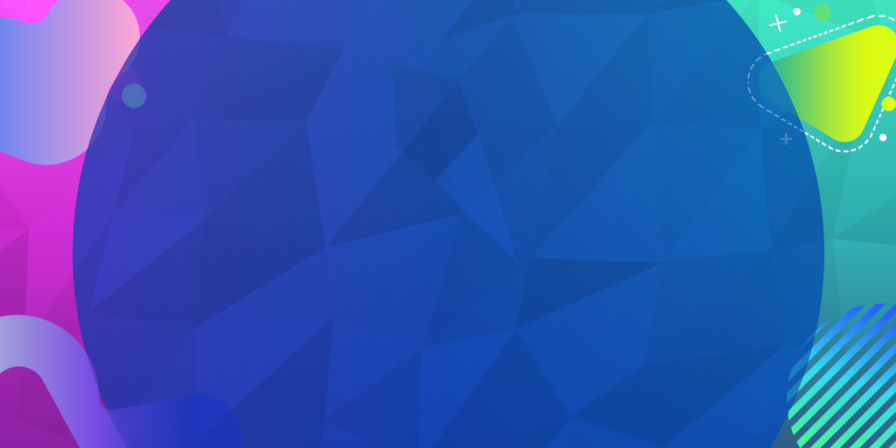
Write a WebGL 2 fragment shader that draws this background.

```glsl
#version 300 es
precision highp float;
// Faceted gradient backdrop with a large translucent blue disc over soft blobs,
// a dashed leaf, a striped ball and small ornaments. Shapes are signed distances
// in units of the canvas height; the facets are a jittered triangle mesh.
uniform vec2 u_resolution;
out vec4 fragColor;

const vec3 WHITE = vec3(1.0);
const vec3 MAGENTA = vec3(0.86, 0.20, 0.88);
const vec3 YELLOW = vec3(0.86, 0.99, 0.08);

vec2 hash22(vec2 p) {
  vec3 q = fract(p.xyx * vec3(0.1031, 0.103, 0.0973));
  q += dot(q, q.yzx + 33.33);
  return fract((q.xx + q.yz) * q.zy);
}

float fill(float d, float aa) { return 1.0 - smoothstep(-aa, aa, d); }

float smoothMin(float a, float b, float k) {
  float h = max(k - abs(a - b), 0.0) / k;
  return min(a, b) - h * h * k * 0.25;
}

float circle(vec2 p, vec2 c, float r) { return length(p - c) - r; }

float capsule(vec2 p, vec2 a, vec2 b, float r) {
  vec2 v = b - a;
  return length(p - a - v * clamp(dot(p - a, v) / dot(v, v), 0.0, 1.0)) - r;
}

float side(vec2 p, vec2 a, vec2 b) {
  vec2 e = b - a;
  return e.x * (p.y - a.y) - e.y * (p.x - a.x);
}

float triangle(vec2 p, vec2 a, vec2 b, vec2 c) {
  float edge = min(capsule(p, a, b, 0.0), min(capsule(p, b, c, 0.0), capsule(p, c, a, 0.0)));
  float s = sign(side(c, a, b));
  float inner = min(side(p, a, b) * s, min(side(p, b, c) * s, side(p, c, a) * s));
  return inner > 0.0 ? -edge : edge;
}

vec2 meshVertex(vec2 cell) { return cell + 0.62 * (hash22(cell + 17.0) - 0.5); }

// Random shade in -1..1 of the mesh triangle under p, blended at its edges
float facets(vec2 p, float size, float aa) {
  vec2 q = p / size, base = floor(q);
  float sum = 0.0, weight = 0.0001;
  for (int j = -1; j <= 1; j++)
    for (int i = -1; i <= 1; i++) {
      vec2 cell = base + vec2(i, j);
      vec2 a = meshVertex(cell), b = meshVertex(cell + vec2(1, 0));
      vec2 c = meshVertex(cell + vec2(0, 1)), d = meshVertex(cell + 1.0);
      vec2 shade = 2.0 * hash22(cell + 71.0) - 1.0;
      float w1 = fill(triangle(q, a, b, d), aa / size);
      float w2 = fill(triangle(q, a, d, c), aa / size);
      sum += w1 * shade.x + w2 * shade.y;
      weight += w1 + w2;
    }
  return sum / weight;
}

float cross2(vec2 p, vec2 c, float size, float tilt) {
  vec2 v = size * vec2(cos(tilt), sin(tilt)), w = vec2(-v.y, v.x);
  return min(capsule(p, c - v, c + v, 0.002), capsule(p, c - w, c + w, 0.002));
}

vec3 ramp(vec3 a, vec3 b, vec3 c, float t) {
  return mix(mix(a, b, clamp(t * 2.0, 0.0, 1.0)), c, clamp(t * 2.0 - 1.0, 0.0, 1.0));
}

void main() {
  vec2 p = gl_FragCoord.xy / u_resolution.y;
  p.x *= 2.0 * u_resolution.y / u_resolution.x;
  float aa = 1.0 / u_resolution.y;

  // Backdrop: magenta on the left, teal on the right
  vec3 left = ramp(vec3(0.52, 0.13, 0.61), vec3(0.78, 0.17, 0.80), vec3(0.96, 0.32, 0.98), p.y);
  vec3 right = ramp(vec3(0.18, 0.36, 0.52), vec3(0.18, 0.67, 0.68), vec3(0.24, 0.87, 0.74), p.y);
  vec3 col = mix(left, right, step(1.0, p.x));

  // Blue disc
  float disc = fill(circle(p, vec2(1.001, 0.435), 0.839), aa);
  float t = (p.x - 0.2) / 1.6;
  vec3 low = ramp(vec3(0.18, 0.20, 0.66), vec3(0.07, 0.25, 0.66), vec3(0.05, 0.31, 0.67), t);
  vec3 high = ramp(vec3(0.28, 0.26, 0.74), vec3(0.11, 0.33, 0.67), vec3(0.07, 0.46, 0.70), t);
  col = mix(col, mix(low, high, p.y), disc);

  // Facet shading, with a few larger planes near the centre
  vec2 ridge = vec2(0.969, 0.596), peak = vec2(1.068, 0.70), notch = vec2(0.885, 0.674);
  vec2 brow = vec2(1.021, 0.823);
  float shade = 0.065 * facets(p, 0.24, aa);
  shade += 0.08 * fill(triangle(p, ridge, peak, vec2(1.159, 0.406)), aa);
  shade -= 0.07 * fill(triangle(p, notch, vec2(0.875, 0.857), brow), aa);
  shade -= 0.07 * fill(triangle(p, notch, brow, peak), aa);
  shade -= 0.06 * fill(triangle(p, notch, ridge, peak), aa);
  col *= 1.0 + shade;
  float veil = mix(1.0, 0.13, disc);

  // Upper left blob
  col = mix(col, MAGENTA, veil * fill(circle(p, vec2(0.275, 0.815), 0.04), aa));
  float blob = smoothMin(circle(p, vec2(0.203, 0.917), 0.109), circle(p, vec2(0.104, 0.766), 0.134), 0.05);
  blob = smoothMin(blob, circle(p, vec2(0.0, 0.818), 0.143), 0.05);
  vec3 blush = mix(vec3(0.45, 0.52, 0.94), vec3(0.98, 0.65, 0.84), clamp(p.x / 0.3, 0.0, 1.0));
  col = mix(col, blush, veil * fill(blob, aa));

  // Lower left wave with a hollow
  float wave = smoothMin(circle(p, vec2(0.039, 0.115), 0.182),
                         capsule(p, vec2(0.234, -0.016), vec2(0.443, 0.023), 0.096), 0.04);
  float hollow = min(capsule(p, vec2(0.042, 0.12), vec2(0.13, -0.042), 0.062),
                     capsule(p, vec2(0.0, 0.104), vec2(0.0, -0.05), 0.062));
  vec3 violet = ramp(vec3(0.63, 0.62, 0.85), vec3(0.47, 0.30, 0.89), vec3(0.09, 0.20, 0.78), p.x / 0.42);
  col = mix(col, violet, mix(1.0, 0.55, disc) * fill(max(wave, -hollow), aa));

  // Leaf and its dashed outline
  float leaf = triangle(p, vec2(1.737, 0.818), vec2(1.961, 0.898), vec2(1.885, 0.729)) - 0.046;
  vec3 lime = mix(vec3(0.13, 0.70, 0.60), YELLOW, smoothstep(1.67, 1.96, p.x));
  col = mix(col, lime, veil * fill(leaf, aa));
  vec2 fromLeaf = p - vec2(1.86, 0.815);
  float dash = abs(fract(atan(fromLeaf.y, fromLeaf.x) * 9.0) - 0.5) - 0.32;
  float outline = fill(abs(leaf - 0.021) - 0.002, aa) * fill(dash, aa * 9.0 / length(fromLeaf));
  col = mix(col, WHITE, mix(1.0, 0.35, disc) * outline);

  // Striped ball
  float ball = circle(p, vec2(1.969, 0.109), 0.213);
  float stripe = (abs(fract((p.x - p.y) * 0.7071 / 0.031) - 0.5) - 0.26) * 0.031;
  vec3 sky = ramp(vec3(0.27, 0.95, 0.62), vec3(0.20, 0.85, 0.94), vec3(0.16, 0.38, 0.99),
                  (p.y + 0.35 * (p.x - 1.85)) / 0.34);
  col = mix(col, sky, mix(1.0, 0.3, disc) * fill(max(ball, stripe), aa));

  // Dots and crosses
  float specks = min(circle(p, vec2(1.779, 0.974), 0.008), circle(p, vec2(1.971, 0.693), 0.008));
  specks = min(specks, cross2(p, vec2(1.737, 0.948), 0.018, 0.25));
  col = mix(col, WHITE, fill(specks, aa));
  col = mix(col, WHITE, 0.25 * fill(cross2(p, vec2(1.755, 0.69), 0.011, 0.0), aa));
  col = mix(col, vec3(0.38, 0.88, 0.47), fill(circle(p, vec2(1.836, 0.971), 0.019), aa));
  col = mix(col, YELLOW, fill(circle(p, vec2(1.984, 0.768), 0.016), aa));
  col = mix(col, vec3(0.32, 0.47, 0.74), 0.8 * fill(circle(p, vec2(0.299, 0.786), 0.027), aa));
  fragColor = vec4(col, 1.0);
}
```
